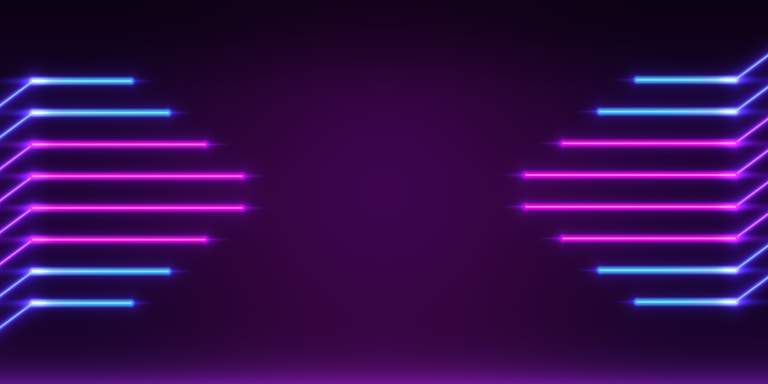
Give the GLSL for this background, as a Shadertoy shader.

```glsl
const int LINE_COUNT = 8;
const float LINE_GAP = 0.0826;      // vertical spacing of the tubes
const float FIRST_LINE_Y = 0.789;
const float RIGHT_LIFT = 0.003;     // the right set sits slightly higher
const float BEND_X = 0.086;         // bend, measured from the nearest side
const float SHORT_TIP_X = 0.340;
const float TIP_STEP = 0.0965;      // extra reach towards the middle rows
const float DIAGONAL_SLOPE = 0.74;
const float TUBE_RADIUS = 0.0085;
const float DIAGONAL_RADIUS = 0.0050;
const float CORE_RADIUS = 0.0022;
const float FLARE_LENGTH = 0.085;

const vec3 EDGE_COLOR = vec3(0.085, 0.012, 0.150);
const vec3 CENTER_COLOR = vec3(0.205, 0.018, 0.235);
const vec3 HEART_COLOR = vec3(0.030, 0.000, 0.070);
const vec3 FLOOR_COLOR = vec3(0.280, 0.070, 0.390);
const vec3 CYAN = vec3(0.220, 0.700, 0.940);
const vec3 MAGENTA = vec3(0.880, 0.020, 0.820);
const vec3 PERIWINKLE = vec3(0.580, 0.660, 0.980);
const vec3 BLUE_GLOW = vec3(0.160, 0.120, 0.780);
const vec3 VIOLET_GLOW = vec3(0.420, 0.030, 0.720);

float segmentDistance(vec2 p, vec2 a, vec2 b) {
    vec2 ab = b - a;
    return length(p - a - ab * clamp(dot(p - a, ab) / dot(ab, ab), 0.0, 1.0));
}

float stroke(float d, float radius, float softness) {
    return 1.0 - smoothstep(radius - softness, radius + softness, d);
}

vec3 background(vec2 p) {
    float center = 1.0 - smoothstep(0.15, 0.90, length((p - vec2(1.0, 0.42)) * vec2(1.0, 0.95)));
    vec3 color = mix(EDGE_COLOR, CENTER_COLOR, center);
    color *= 1.0 - 0.45 * smoothstep(0.70, 1.0, p.y);
    color += HEART_COLOR * exp(-12.0 * dot(p - vec2(1.0, 0.5), p - vec2(1.0, 0.5)));
    return color + FLOOR_COLOR * exp(-p.y / 0.045);
}

// Draws one bent tube; q.x runs inwards from the nearest side.
vec3 addTube(vec3 color, vec2 q, float y, float row, float outward, float pixel) {
    float warm = step(1.5, row);
    float tipX = SHORT_TIP_X + TIP_STEP * row;
    vec2 bend = vec2(BEND_X, y);
    vec2 outer = bend + vec2(-0.2, 0.2 * DIAGONAL_SLOPE * outward);
    float bar = segmentDistance(q, bend, vec2(tipX, y));
    float diagonal = segmentDistance(q, bend, outer);
    float dy = q.y - y;

    // Wide halo
    vec3 halo = mix(BLUE_GLOW, VIOLET_GLOW, warm);
    color += halo * (0.75 * exp(-bar / 0.011) + 0.10 * exp(-bar / 0.035));
    color += mix(BLUE_GLOW, VIOLET_GLOW, 0.4 * warm + 0.2) * 0.95 * exp(-diagonal / 0.013);

    // Tapered flare past the tip and a streak through the bend
    float reach = (q.x - tipX) / FLARE_LENGTH;
    float taper = clamp(1.0 - reach, 0.0, 1.0);
    float flare = taper * taper * smoothstep(-0.15, 0.05, reach);
    color += halo * flare * exp(-abs(dy) / (0.001 + 0.005 * taper));
    vec2 streak = (q - bend) / vec2(0.070, 0.009);
    color += halo * 0.7 * exp(-dot(streak, streak));

    // Diagonal arm
    vec3 armColor = mix(vec3(0.32, 0.38, 0.96), vec3(0.62, 0.12, 0.92), warm);
    color = mix(color, armColor, 0.85 * stroke(diagonal, DIAGONAL_RADIUS, 0.003 + pixel));
    vec3 armCore = mix(vec3(0.66, 0.80, 1.0), vec3(0.92, 0.58, 1.0), warm);
    color = mix(color, armCore, 0.85 * stroke(diagonal, CORE_RADIUS, 0.001 + 0.5 * pixel));

    // Horizontal bar, paler towards the bend
    float nearBend = 1.0 - smoothstep(0.0, 0.65, (q.x - BEND_X) / (tipX - BEND_X));
    vec3 barColor = mix(mix(CYAN, PERIWINKLE, 0.75 * nearBend), MAGENTA, warm);
    color = mix(color, barColor, 0.93 * stroke(bar, TUBE_RADIUS, 0.003 + pixel));
    vec3 barCore = mix(vec3(0.64, 0.94, 1.0), vec3(1.0, 0.60, 0.98), warm);
    color = mix(color, barCore, 0.80 * stroke(bar, CORE_RADIUS, 0.001 + 0.5 * pixel));

    // Hot spot at the bend
    vec2 spot = (q - bend - vec2(0.012, 0.0)) / vec2(0.028, 0.009);
    return color + mix(vec3(0.32, 0.28, 0.20), vec3(0.12, 0.18, 0.14), warm) * exp(-dot(spot, spot));
}

void mainImage(out vec4 fragColor, in vec2 fragCoord) {
    vec2 p = fragCoord / iResolution.xy * vec2(2.0, 1.0);
    float pixel = 1.0 / iResolution.y;
    float right = step(1.0, p.x);
    vec2 q = vec2(1.0 - abs(p.x - 1.0), p.y);
    vec3 color = background(p);

    // Left arms fall outwards, right arms rise
    for (int i = 0; i < LINE_COUNT; i++) {
        float row = float(min(i, LINE_COUNT - 1 - i));
        float y = FIRST_LINE_Y - LINE_GAP * float(i) + RIGHT_LIFT * right;
        color = addTube(color, q, y, row, 2.0 * right - 1.0, pixel);
    }
    fragColor = vec4(clamp(color, 0.0, 1.0), 1.0);
}
```
